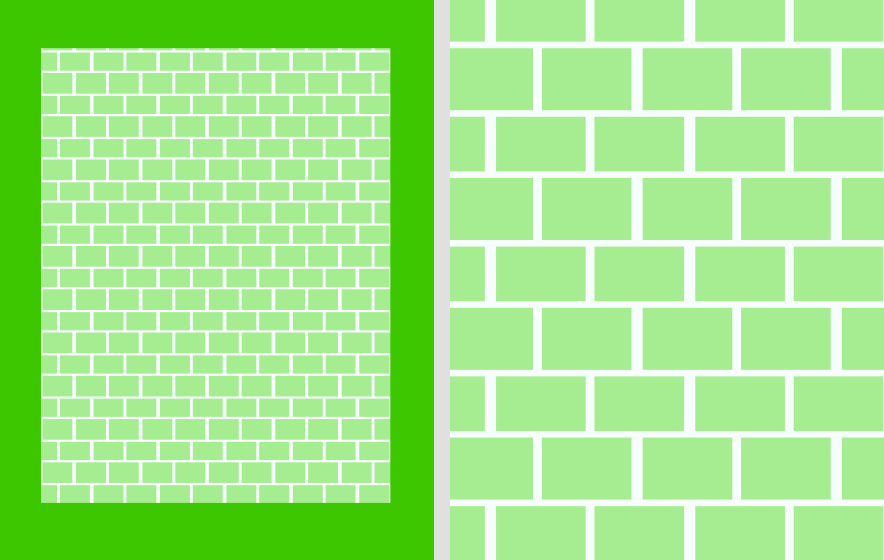
Left, the full canvas; right, a detail of the centre.
Write a Shadertoy shader that draws this pattern.

```glsl
// A pale brick wall set in a wide plain green border, drawn on a 594 x 768 unit sheet.
// Tall and short courses alternate with a running-bond shift; joints are left by
// inset brick rectangles, and the solid border wraps cleanly on all four sides.

const vec2 SHEET = vec2(594.0, 768.0);
const vec3 BORDER = vec3(0.24, 0.78, 0.0);
const vec3 BRICK = vec3(0.65, 0.93, 0.57);
const vec3 MORTAR = vec3(0.97, 0.99, 0.99);

// Antialiased coverage of the span from lo to hi
float span(float x, float lo, float hi, float pixel) {
    return clamp(min(x - lo, hi - x) / pixel + 0.5, 0.0, 1.0);
}

// Half width of an upright joint: every second one is slightly wider
float jointHalf(float column) {
    return mix(2.0, 2.55, mod(column, 2.0));
}

// Bricks along one course, starting at the joint centred on start
float courseMask(float x, float start, float pitch, float pixel) {
    float column = floor((x - start) / pitch);
    float local = x - start - column * pitch;
    return span(local, jointHalf(column), pitch - jointHalf(column + 1.0), pixel);
}

// Alternating courses, with y measured downward
float brickMask(vec2 p, vec2 pixel) {
    const float pitch = 45.45;
    const float pairHeight = 59.33;
    const float tallHeight = 31.35;
    const float bedHalf = 1.5;
    float y = mod(p.y - 98.55, pairHeight);
    bool tall = y < tallHeight;
    float base = tall ? 0.0 : tallHeight;
    float top = tall ? tallHeight : pairHeight;
    float start = tall ? 56.1 : 80.1;
    return courseMask(p.x, start, pitch, pixel.x)
         * span(y, base + bedHalf, top - bedHalf, pixel.y);
}

void mainImage(out vec4 fragColor, in vec2 fragCoord) {
    vec2 pixel = SHEET / iResolution.xy;
    vec2 p = fragCoord * pixel;
    p.y = SHEET.y - p.y;

    // Wall, then the border around it
    vec3 wall = mix(MORTAR, BRICK, brickMask(p, pixel));
    float panel = span(p.x, 56.2, 534.2, pixel.x) * span(p.y, 66.0, 689.7, pixel.y);
    fragColor = vec4(mix(BORDER, wall, panel), 1.0);
}
```
